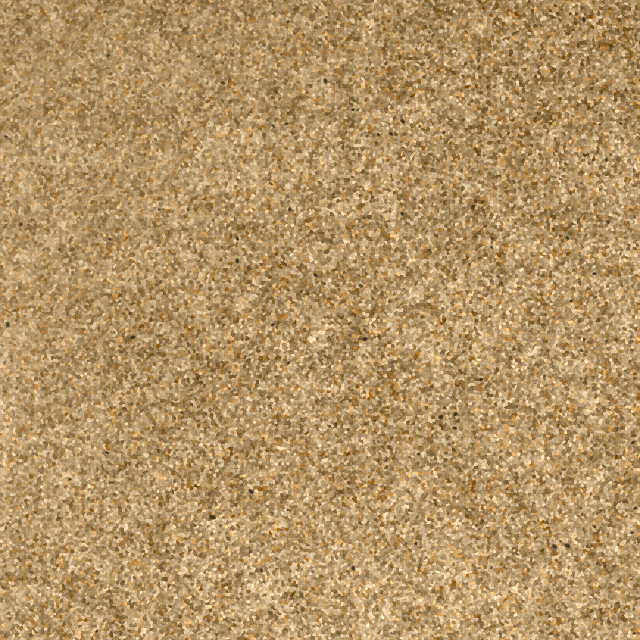
Reproduce this texture procedurally as a WebGL 2 fragment shader.

```glsl
#version 300 es
precision highp float;

uniform vec2 u_resolution;
out vec4 fragColor;

const vec3  SAND           = vec3(0.705, 0.585, 0.402);
const float GRAIN_CELLS    = 205.0;  // grains across the canvas
const float GRAIN_EDGE     = 15.0;   // sharpness of the grain borders
const float GRAIN_CONTRAST = 0.25;
const float GRIT_CELLS     = 330.0;  // finer grit between the grains
const float GRIT_CONTRAST  = 0.13;
const float CREVICE_DEPTH  = 0.055;
const float SPECK_CELLS    = 50.0;
const float SPECK_CHANCE   = 0.2;
const float CLUMP_CONTRAST = 0.09;
const vec3  SPECK_BLACK    = vec3(0.15, 0.12, 0.09);
const vec3  SPECK_UMBER    = vec3(0.40, 0.33, 0.22);
const vec3  SPECK_RUST     = vec3(0.68, 0.42, 0.16);
const vec3  SPECK_CREAM    = vec3(0.93, 0.87, 0.72);

// Integer hash: three values in 0..1 for a cell and a layer seed
vec3 hash3(vec2 cell, int seed) {
    uvec3 v = uvec3(ivec3(ivec2(cell), seed)) * 1664525u + 1013904223u;
    v.x += v.y * v.z; v.y += v.z * v.x; v.z += v.x * v.y;
    v ^= v >> 16u;
    v.x += v.y * v.z; v.y += v.z * v.x; v.z += v.x * v.y;
    return vec3(v >> 8u) / 16777216.0;
}

// Smooth value noise in -0.5..0.5
float valueNoise(vec2 p, int seed) {
    vec2 cell = floor(p);
    vec2 f = fract(p);
    f = f * f * (3.0 - 2.0 * f);
    float low  = mix(hash3(cell, seed).x, hash3(cell + vec2(1, 0), seed).x, f.x);
    float high = mix(hash3(cell + vec2(0, 1), seed).x, hash3(cell + vec2(1, 1), seed).x, f.x);
    return mix(low, high, f.y) - 0.5;
}

mat2 rotation(float angle) {
    float c = cos(angle), s = sin(angle);
    return mat2(c, s, -s, c);
}

// Offset of a grain's colour from the mean sand colour
vec3 grainTint(vec2 cell) {
    vec3 h = hash3(cell, 2);
    vec3 tint = vec3(GRAIN_CONTRAST * (h.x + h.y - 1.0));
    tint += (h.z - 0.5) * vec3(0.03, 0.0, -0.07);
    float ochre = step(0.94, h.z);
    return tint + ochre * vec3(0.04, -0.03, -0.10);
}

// Packed grains: soft cellular blend with shaded gaps
vec3 grainLayer(vec2 p) {
    vec2 base = floor(p);
    vec3 tintSum = vec3(0.0);
    float weightSum = 1e-6;
    float nearest = 8.0, second = 8.0;
    for (int y = -1; y <= 1; y++) {
        for (int x = -1; x <= 1; x++) {
            vec2 cell = base + vec2(x, y);
            vec3 h = hash3(cell, 1);
            vec2 d = rotation(h.z * 6.2832) * (p - cell - 0.1 - 0.8 * h.xy);
            d *= vec2(0.85, 1.2);
            float dist = dot(d, d);
            float weight = exp(-GRAIN_EDGE * dist);
            tintSum += weight * grainTint(cell);
            weightSum += weight;
            second = min(second, max(nearest, dist));
            nearest = min(nearest, dist);
        }
    }
    float gap = 1.0 - smoothstep(0.0, 0.3, sqrt(second) - sqrt(nearest));
    return tintSum / weightSum - CREVICE_DEPTH * (gap - 0.4);
}

// Sparse odd grains: colour in rgb, coverage in a
vec4 speckLayer(vec2 p, float pixel) {
    vec2 cell = floor(p);
    vec3 place = hash3(cell, 3);
    vec3 kind = hash3(cell, 4);
    vec2 d = rotation(kind.y * 6.2832) * (fract(p) - 0.3 - 0.4 * place.xy);
    d *= vec2(0.85, 1.25);
    float radius = mix(0.10, 0.21, kind.z * kind.z);
    float edge = max(pixel, 0.04);
    float cover = 1.0 - smoothstep(radius - edge, radius + edge, length(d));
    vec3 colour = SPECK_CREAM;
    if (kind.x < 0.68) colour = SPECK_RUST;
    if (kind.x < 0.48) colour = SPECK_UMBER;
    if (kind.x < 0.10) colour = SPECK_BLACK;
    return vec4(colour, 0.8 * cover * step(place.z, SPECK_CHANCE));
}

void main() {
    float size = min(u_resolution.x, u_resolution.y);
    vec2 uv = gl_FragCoord.xy / size;

    // Broad light: dim at the top, a pale strip low on the left edge
    float light = 0.07 * (0.5 - uv.y) + 0.05 * valueNoise(uv * 4.0, 5);
    float strip = exp(-uv.x / 0.02) * smoothstep(0.1, 0.3, uv.y) * (1.0 - smoothstep(0.35, 0.5, uv.y));
    light += 0.1 * strip;

    // Coarser relief away from the upper left
    float relief = mix(0.72, 1.1, smoothstep(0.0, 0.7, 0.7 * uv.x + 0.5 * (1.0 - uv.y)));
    float clumps = valueNoise(uv * 28.0, 6) + valueNoise(uv * 70.0, 7);

    vec3 detail = grainLayer(uv * GRAIN_CELLS);
    detail += GRIT_CONTRAST * valueNoise(uv * GRIT_CELLS, 8);
    detail += CLUMP_CONTRAST * clumps;

    vec3 colour = SAND + light + relief * detail;
    vec4 speck = speckLayer(uv * SPECK_CELLS, SPECK_CELLS / size);
    colour = mix(colour, speck.rgb, speck.a * min(relief, 1.0));
    fragColor = vec4(clamp(colour, 0.0, 1.0), 1.0);
}
```
